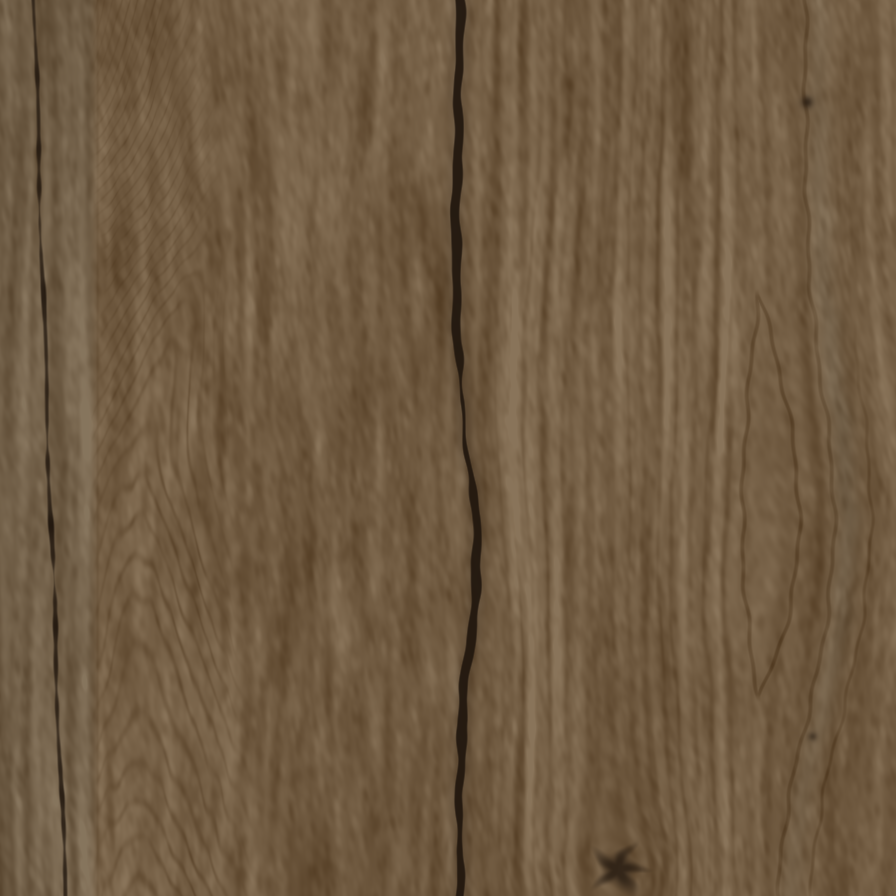
Write a WebGL 2 fragment shader that draws this texture.

```glsl
#version 300 es
precision highp float;
// Weathered oak boards: brown vertical grain, nested arches, an oval ring,
// a small knot and two dark cracks. Stretched cellular splats give the grain,
// layered sines bend it, and distance functions draw the lines and cracks.
uniform vec2 u_resolution;
out vec4 outColor;

vec3 hash3(vec2 p) {
    vec3 q = fract(p.xyx * vec3(0.1031, 0.1030, 0.0973));
    q += dot(q, q.yxz + 33.33);
    return fract((q.xxy + q.yzz) * q.zyx);
}

// Cellular noise: one soft signed spot per cell, about unit deviation.
float splats(vec2 p) {
    vec2 cell = floor(p);
    float sum = 0.0;
    for (int j = -1; j <= 1; j++) {
        for (int i = -1; i <= 1; i++) {
            vec2 id = cell + vec2(i, j);
            vec3 h = hash3(id + 57.0);
            vec2 d = p - id - h.xy;
            float k = max(0.0, 1.0 - dot(d, d));
            sum += (h.z * 2.0 - 1.0) * k * k;
        }
    }
    return sum * 2.2;
}

// Soft stroke around distance zero.
float stroke(float d, float halfWidth) {
    return 1.0 - smoothstep(halfWidth - 0.0012, halfWidth + 0.0018, abs(d));
}

float band(float x, float a, float b, float soft) {
    return smoothstep(a - soft, a + soft, x) * (1.0 - smoothstep(b - soft, b + soft, x));
}

float bell(float x, float centre, float width) {
    float t = (x - centre) / width;
    return exp(-t * t);
}

void main() {
    vec2 uv = gl_FragCoord.xy / u_resolution;
    float x = uv.x, y = uv.y;

    // Grain direction: slow bends, pushed apart around the knot
    vec2 toKnot = uv - vec2(0.69, 0.03);
    float knotDist = length(toKnot);
    vec2 g = uv;
    g.x += 0.005 * sin(y * 5.0 + x * 9.0) + 0.002 * sin(y * 14.0 - x * 21.0);
    g.x -= 0.035 * toKnot.x / (knotDist + 0.02) * exp(-knotDist * 9.0);
    g.x -= 0.025 * bell(y, 0.42, 0.22) * smoothstep(0.8, 0.93, x);

    // Regions across the width
    float strip = 1.0 - smoothstep(0.098, 0.112, x);
    float leftBoard = band(x, 0.11, 0.52, 0.015);
    float rightBoard = band(x, 0.55, 0.83, 0.025);

    // Layers of grain, from broad to fine
    float broad = splats(g * vec2(15.0, 1.8));
    float longGrain = splats(g * vec2(105.0, 3.2) + 11.0);
    float shortGrain = splats(g * vec2(85.0, 13.0) + vec2(0.0, x * 9.0));
    float fine = splats(vec2(g.x + 0.15 * y, y) * vec2(190.0, 75.0));
    float tone = 0.12 + 0.30 * broad + 0.30 * fine;
    tone += longGrain * (0.38 + 0.30 * rightBoard + 0.40 * strip);
    tone += shortGrain * (0.22 + 0.26 * leftBoard);
    tone += 0.14 * sin(x * 11.0 + y * 4.0) + 0.12 * sin(x * 7.0 - y * 9.0 + 1.0);

    // Growth lines of the right board
    float growth = 0.5 + 0.5 * sin(g.x * 315.0 + 1.8 * broad + 0.5 * shortGrain);
    tone += rightBoard * (0.28 - 0.85 * growth * growth * growth) * (0.8 + 0.3 * broad);

    // Nested arches, leaning to the right higher up
    float apex = 0.155 + 0.16 * smoothstep(0.45, 1.0, y);
    float flank = sqrt((x - apex) * (x - apex) + 0.0004);
    float phase = (y + (2.8 + 3.0 * y) * flank) / 0.056;
    phase += 0.10 * shortGrain + 0.28 * broad + 0.3 * sin(y * 19.0 + x * 30.0);
    float arch = pow(0.5 + 0.5 * sin(phase * 6.2832), 5.0);
    float archArea = band(x, 0.112, 0.27 - 0.06 * y, 0.04) * (1.0 - strip);
    archArea *= 1.0 - 0.35 * smoothstep(0.5, 0.75, y);
    tone += archArea * (0.25 - 1.25 * arch * (0.85 + 0.25 * shortGrain));

    // Oval ring, with a wavering outline
    float waver = 0.0015 * sin(y * 57.0) + 0.0012 * sin(y * 113.0 + 1.0);
    float t = (y - 0.447) / 0.225;
    float lens = max(0.0, 1.0 - t * t) * (1.0 - 0.25 * t);
    float oval = abs(x - 0.847 - 0.013 * lens + waver) - 0.031 * lens;
    tone -= 1.7 * stroke(oval, 0.0018) * (1.0 - smoothstep(0.98, 1.03, abs(t)));

    // Long bent lines beside the ring, and the pale band between them
    float bend = 0.899 + 0.032 * bell(y, 0.42, 0.2) - 0.03 * (1.0 - smoothstep(0.0, 0.3, y));
    float side = x - bend + waver;
    tone -= 1.5 * stroke(side, 0.0018);
    tone -= 1.2 * stroke(side - 0.036 - 0.012 * y, 0.0014) * (1.0 - smoothstep(0.4, 0.75, y));
    float pale = bell(side, 0.015, 0.013) * (0.45 + 0.55 * bell(y, 0.5, 0.3));
    tone += 0.9 * pale + 0.35 * strip;
    tone -= 0.9 * stroke(x - 0.109, 0.001) * (0.5 + 0.3 * broad);

    // Tone to brown, greyer on the pale wood
    vec3 color = vec3(0.436, 0.350, 0.249) + vec3(0.043, 0.044, 0.043) * clamp(tone, -3.2, 2.4);
    color += vec3(-0.012, 0.002, 0.012) * max(strip, pale);

    // Cracks, knot and pin holes
    float ragged = splats(uv * vec2(30.0, 45.0));
    float crackX = 0.513 + 0.020 * bell(y, 0.38, 0.13) - 0.004 * bell(y, 0.72, 0.15);
    crackX += 0.0012 * sin(y * 47.0) + 0.0008 * sin(y * 97.0);
    float crackWidth = 0.0012 + 0.0036 * smoothstep(0.0, 0.12, abs(y - 0.53));
    crackWidth = crackWidth * (0.65 + 0.35 * smoothstep(0.0, 0.3, y)) + 0.0006 * ragged;
    float dark = 0.95 * stroke(x - crackX, crackWidth);
    dark = max(dark, 0.22 * bell(x, crackX, 0.010));
    float seamX = 0.073 - 0.035 * y - 0.006 * y * (1.0 - y) + 0.0012 * sin(y * 23.0);
    dark = max(dark, (0.75 + 0.08 * ragged) * stroke(x - seamX, 0.0016 + 0.0005 * ragged));
    float rays = 0.5 + 0.5 * sin(atan(toKnot.y, toKnot.x) * 5.0 + 1.0 + ragged);
    float knot = 1.0 - smoothstep(0.006, 0.030, knotDist * (1.4 - 0.7 * rays));
    dark = max(dark, 0.75 * knot);
    dark = max(dark, 0.7 * exp(-dot(uv - vec2(0.901, 0.886), uv - vec2(0.901, 0.886)) * 22000.0));
    dark = max(dark, 0.5 * exp(-dot(uv - vec2(0.907, 0.178), uv - vec2(0.907, 0.178)) * 40000.0));
    color = mix(color, vec3(0.13, 0.09, 0.055), clamp(dark, 0.0, 1.0));

    outColor = vec4(color, 1.0);
}
```
